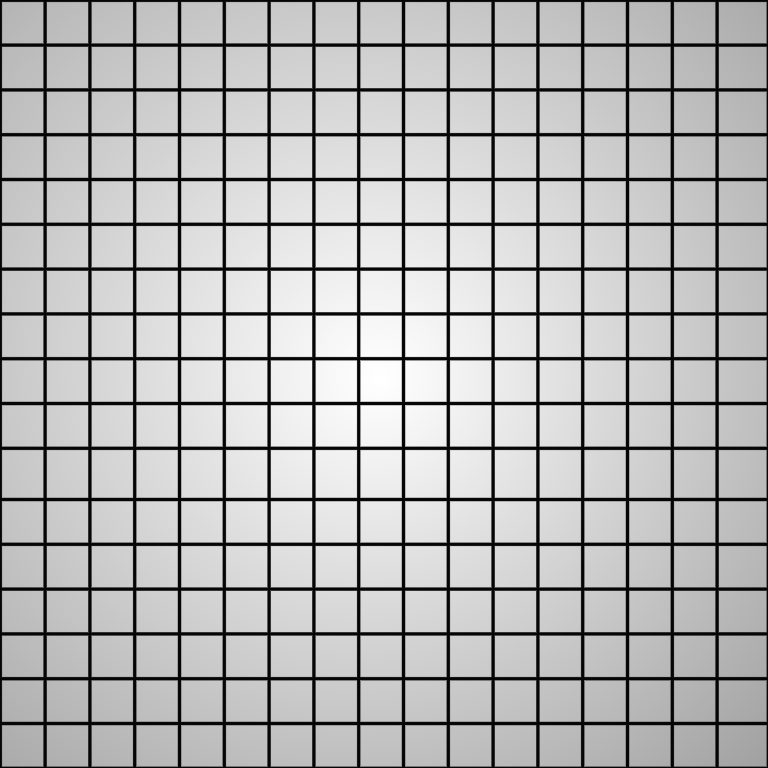
This pattern is drawn by a three.js fragment shader. Its source:

```glsl
// A 17 by 17 grid of thin black lines over a pale radial glow.
// Cells share one pitch; the leftover width goes to the last column and
// to the eleventh row from the top. The glow fades linearly from its centre.
varying vec2 vUv;

// Distance to the nearest grid line, where the cell numbered wideCell is wider
float lineDistance(float t, float wideCell) {
  float pitch = 7.0 / 120.0;
  float slack = 1.0 - 17.0 * pitch;
  float before = min(floor(t / pitch + 0.5), wideCell);
  float after = max(floor((t - slack) / pitch + 0.5), wideCell + 1.0);
  return min(abs(t - before * pitch), abs(t - slack - after * pitch));
}

void main() {
  // Glow, slightly brighter toward the upper left
  vec2 fromCentre = vUv - vec2(0.496, 0.506);
  float glow = 1.0 - 0.47 * length(fromCentre);
  glow += 0.035 * (fromCentre.y - fromCentre.x);

  // Grid, counted from the upper left corner
  vec2 gridPos = vec2(vUv.x, 1.0 - vUv.y) - 0.0004;
  float nearest = min(lineDistance(gridPos.x, 16.0), lineDistance(gridPos.y, 10.0));
  float ink = 1.0 - smoothstep(0.0012, 0.0032, nearest);

  vec3 colour = mix(vec3(min(glow, 1.0)), vec3(0.02), ink);
  gl_FragColor = vec4(colour, 1.0);
}
```
